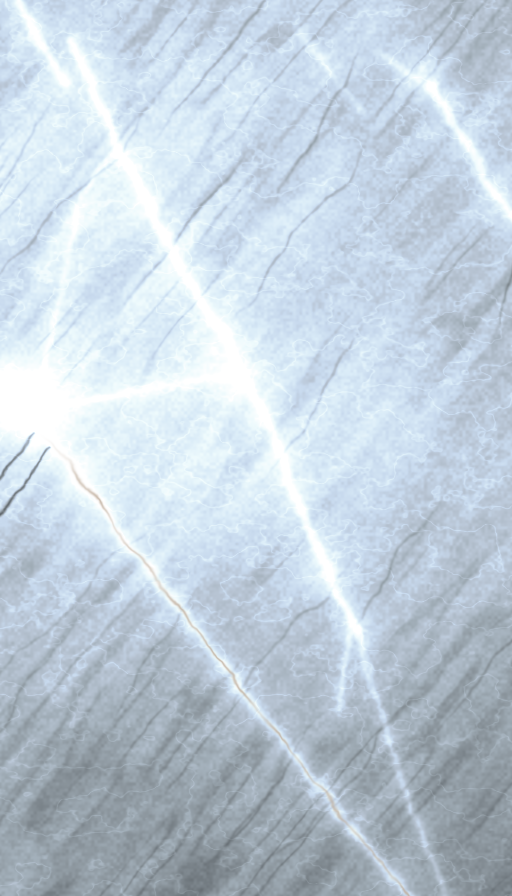
A WebGL 1 fragment shader for this texture:

```glsl
precision highp float;
// Pale blue-grey marble with slanted dark grain, white veins and a rusty fissure.
uniform vec2 u_resolution;

const vec3 SLATE = vec3(0.55, 0.59, 0.62);
const vec3 STONE = vec3(0.63, 0.68, 0.72);
const vec3 HAZE  = vec3(0.72, 0.77, 0.83);
const vec3 BLUE  = vec3(0.78, 0.85, 0.93);
const vec3 ICE   = vec3(0.85, 0.92, 0.97);
const vec3 FROST = vec3(0.93, 0.98, 0.99);
const vec3 RUST  = vec3(0.74, 0.67, 0.60);
const vec2 GRAIN_DIR = vec2(0.64, 0.768);
const float STREAK_DEPTH = 0.085;
const float HAIRLINE_DEPTH = 0.15;
const float SPECKLE = 0.10;
const float HAIRLINES = 22.0;

float hash(vec2 p) {
  vec3 h = fract(vec3(p.xyx) * 0.1031);
  h += dot(h, h.yzx + 33.33);
  return fract((h.x + h.y) * h.z);
}

float noise(vec2 p) {
  vec2 i = floor(p), f = fract(p);
  f = f * f * (3.0 - 2.0 * f);
  return mix(mix(hash(i), hash(i + vec2(1, 0)), f.x),
             mix(hash(i + vec2(0, 1)), hash(i + vec2(1, 1)), f.x), f.y);
}

float fbm(vec2 p) {
  float sum = 0.0, gain = 0.5;
  for (int i = 0; i < 4; i++) {
    sum += gain * noise(p);
    p = p * 2.03 + 17.3;
    gain *= 0.5;
  }
  return sum / 0.9375;
}

float segment(vec2 p, vec2 a, vec2 b) {
  vec2 ab = b - a;
  return length(p - a - ab * clamp(dot(p - a, ab) / dot(ab, ab), 0.0, 1.0));
}

float bell(float d, float width) { return exp(-d * d / (width * width)); }

float spot(vec2 p, vec2 center, vec2 size) {
  vec2 q = (p - center) / size;
  return exp(-dot(q, q));
}

// Distances to the long vein, the fissure and the faint side veins
float longVein(vec2 p) {
  float d = segment(p, vec2(0.08, 0.955), vec2(0.117, 0.87));
  d = min(d, segment(p, vec2(0.117, 0.87), vec2(0.17, 0.76)));
  d = min(d, segment(p, vec2(0.17, 0.76), vec2(0.295, 0.542)));
  d = min(d, segment(p, vec2(0.295, 0.542), vec2(0.341, 0.414)));
  d = min(d, segment(p, vec2(0.341, 0.414), vec2(0.397, 0.297)));
  d = min(d, segment(p, vec2(0.482, 0.902), vec2(0.58, 0.74)));
  return min(d, segment(p, vec2(0.015, 1.01), vec2(0.07, 0.91)));
}

float fissure(vec2 p) {
  float d = segment(p, vec2(0.0, 0.57), vec2(0.059, 0.505));
  d = min(d, segment(p, vec2(0.059, 0.505), vec2(0.247, 0.258)));
  return min(d, segment(p, vec2(0.247, 0.258), vec2(0.462, -0.01)));
}

float sideVeins(vec2 p) {
  float d = segment(p, vec2(0.397, 0.297), vec2(0.436, 0.167));
  d = min(d, segment(p, vec2(0.436, 0.167), vec2(0.50, -0.01)));
  d = min(d, segment(p, vec2(0.39, 0.3), vec2(0.376, 0.21)));
  d = min(d, segment(p, vec2(0.332, 0.967), vec2(0.404, 0.876)));
  d = min(d, segment(p, vec2(0.124, 0.83), vec2(0.085, 0.766)));
  d = min(d, segment(p, vec2(0.085, 0.766), vec2(0.05, 0.59)));
  d = min(d, segment(p, vec2(0.05, 0.544), vec2(0.26, 0.583)));
  return min(d, segment(p, vec2(0.43, 0.94), vec2(0.482, 0.902)));
}

// Scattered thin dark cracks; q = (across, along) the grain
float hairlines(vec2 q, float px) {
  float dark = 0.0;
  for (float i = 0.0; i < HAIRLINES; i++) {
    float r = hash(vec2(i, 3.7)), s = hash(vec2(i, 9.1));
    float x = mix(-0.62, 0.42, (i + r) / HAIRLINES);
    float along = (q.y - mix(0.15, 1.05, s)) / mix(0.08, 0.24, r);
    float bend = 0.03 * (fbm(vec2(q.y * 14.0, i * 7.0)) - 0.5);
    float d = abs(q.x - x - bend - 0.06 * (r - 0.5) * along);
    float fade = 1.0 - smoothstep(0.3, 1.0, abs(along));
    dark = max(dark, bell(d, 0.0014 + 0.6 * px) * fade * mix(0.4, 1.0, s));
  }
  return dark;
}

vec3 stoneColor(float t) {
  vec3 c = mix(SLATE * 0.6, SLATE, clamp((t - 0.33) / 0.22, 0.0, 1.0));
  c = mix(c, STONE, clamp((t - 0.55) / 0.08, 0.0, 1.0));
  c = mix(c, HAZE, clamp((t - 0.63) / 0.09, 0.0, 1.0));
  c = mix(c, BLUE, clamp((t - 0.72) / 0.06, 0.0, 1.0));
  c = mix(c, ICE, clamp((t - 0.78) / 0.07, 0.0, 1.0));
  c = mix(c, FROST, clamp((t - 0.85) / 0.08, 0.0, 1.0));
  return mix(c, vec3(1.0), clamp((t - 0.93) / 0.1, 0.0, 1.0));
}

void main() {
  float px = 1.0 / u_resolution.y;
  vec2 p = gl_FragCoord.xy * px;
  vec2 warp = vec2(fbm(p * 35.0), fbm(p * 35.0 + 41.0)) - 0.5;
  vec2 v = p + 0.012 * warp;
  vec2 q = vec2(dot(p, vec2(GRAIN_DIR.y, -GRAIN_DIR.x)), dot(p, GRAIN_DIR));
  float cloud = fbm(p * 9.0 + 5.0);

  // Broad light: grey foot, bluish right side, bright left
  float tone = mix(0.585, 0.80, smoothstep(-0.02, 0.52, p.y));
  tone += 0.09 * spot(p, vec2(0.13, 0.72), vec2(0.2, 0.28));
  tone += 0.07 * spot(p, vec2(0.26, 0.52), vec2(0.13, 0.16));
  tone -= 0.05 * smoothstep(0.38, 0.57, p.x) + 0.04 * smoothstep(0.88, 1.0, p.y);
  tone += 0.10 * (cloud - 0.5);

  // Slanted grain, broken hairlines and mineral speckle
  vec2 g = q + vec2(0.016, 0.0) * (fbm(q * vec2(9.0, 7.0)) - 0.5) + 0.006 * warp;
  float bands = fbm(g * vec2(48.0, 5.0));
  float ridge = bell(noise(g * vec2(65.0, 8.0) + 8.0) - 0.5, 0.12);
  tone -= STREAK_DEPTH * (1.5 * (bands - 0.45) + ridge * smoothstep(0.42, 0.7, noise(g * vec2(18.0, 7.0))));
  tone -= HAIRLINE_DEPTH * hairlines(q + 0.003 * warp, px);
  tone += SPECKLE * (0.6 * noise(p * 280.0) + 0.4 * noise(p * vec2(90.0, 160.0)) - 0.5);
  tone += 0.05 * bell(fbm(p * vec2(26.0, 38.0)) - 0.5, 0.025);

  // White veins with cloudy halos
  float dLong = longVein(v), dFissure = fissure(v), dSide = sideVeins(v);
  float patchy = 0.35 + 1.1 * cloud;
  tone += 0.19 * bell(dLong, 0.0055) + 0.09 * patchy * bell(dLong, 0.022);
  tone += 0.17 * bell(dFissure, 0.006) + 0.09 * patchy * bell(dFissure, 0.025);
  tone += patchy * (0.11 * bell(dSide, 0.004) + 0.05 * bell(dSide, 0.016));
  tone += patchy * 0.26 * spot(v, vec2(0.025, 0.55), vec2(0.05, 0.045));
  tone += patchy * 0.13 * (spot(v, vec2(0.26, 0.585), vec2(0.04, 0.03)) + spot(v, vec2(0.47, 0.92), vec2(0.03)));

  // Two dark cracks at the left edge
  float crack = min(segment(v, vec2(-0.01, 0.415), vec2(0.057, 0.498)), segment(v, vec2(-0.01, 0.455), vec2(0.04, 0.517)));
  tone -= 0.38 * bell(crack, 0.0015 + 0.5 * px);

  // Rust core of the fissure
  float rust = bell(dFissure, 0.0012 + 0.4 * px) * smoothstep(0.52, 0.46, p.y);
  vec3 color = mix(stoneColor(tone), RUST, rust * mix(0.2, 0.8, noise(p * 45.0)));
  gl_FragColor = vec4(color, 1.0);
}
```
